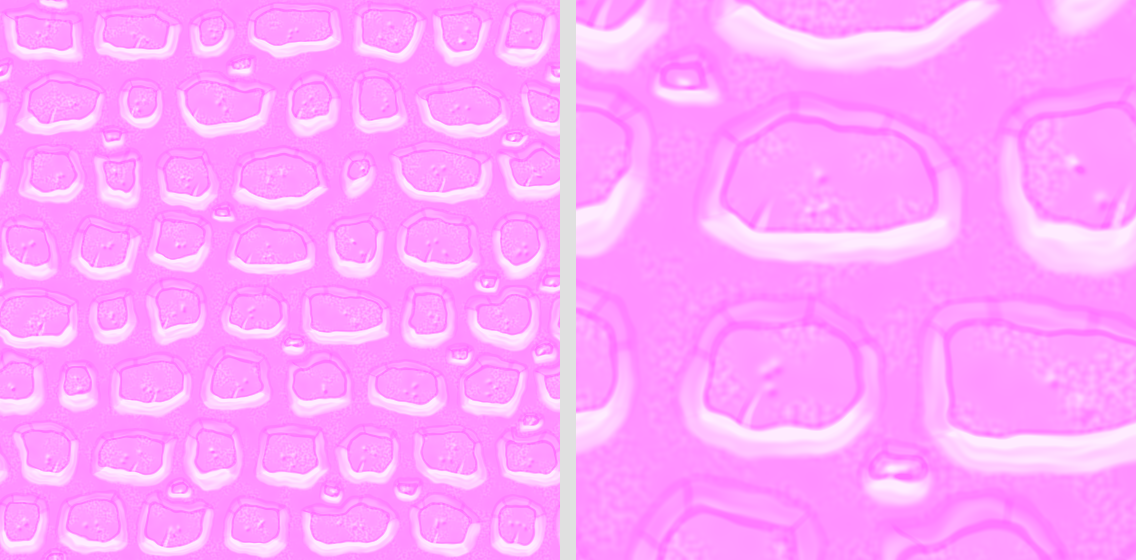
Left: the whole. Right: its middle third, enlarged.
A three.js fragment shader for this texture:

```glsl
// Pink cobblestone wall: staggered rows of chamfered stones with pebbles between.
// Each stone is a smooth maximum of jittered half planes; a second, inset outline
// separates its mottled face from the painted rim, which is brightest below.
varying vec2 vUv;

const vec2 GRID = vec2(7.0, 8.0);
const float MORTAR = 0.575;
const float FACE = 0.615;
const float RIM_TOP = 0.655;
const float RIM_BOTTOM = 0.85;

struct Stone {
  float outer;   // distance to the outline
  float inner;   // distance to the face
  float seam;    // distance to the edge between two rim facets
  vec2 normal;   // blended facet direction
  vec2 local;    // position from the centre
  vec2 size;     // half extents
  float seed;
};

float hash(vec2 p) {
  vec3 q = fract(p.xyx * vec3(0.1031, 0.1030, 0.0973));
  q += dot(q, q.yzx + 33.33);
  return fract((q.x + q.y) * q.z);
}

vec2 gradient(vec2 cell) {
  float a = 6.2832 * hash(cell);
  return vec2(cos(a), sin(a));
}

float noise(vec2 p) {
  vec2 i = floor(p), f = p - i;
  vec2 u = f * f * f * (f * (f * 6.0 - 15.0) + 10.0);
  vec2 e = vec2(1.0, 0.0);
  float low = mix(dot(gradient(i), f), dot(gradient(i + e), f - e), u.x);
  float high = mix(dot(gradient(i + e.yx), f - e.yx), dot(gradient(i + 1.0), f - 1.0), u.x);
  return 1.4 * mix(low, high, u.y);
}

float smoothMax(float a, float b, float k) {
  float h = max(k - abs(a - b), 0.0) / k;
  return max(a, b) + 0.25 * h * h * k;
}

// 1 on the line d = 0, fading out over the given width
float stroke(float d, float width) {
  return 1.0 - smoothstep(0.25 * width, width, abs(d));
}

float spot(vec2 p, float radius) {
  return exp(-dot(p, p) / (radius * radius));
}

// Eight jittered sides: a box with cut corners, inset more at the bottom
Stone makeStone(vec2 p, vec2 size, float rim, float seed) {
  Stone s = Stone(-1.0, -1.0, 0.0, vec2(0.0), p, size, seed);
  float best = -9.0, second = -9.0, total = 0.0;
  for (int k = 0; k < 8; k++) {
    float side = float(k);
    float r = hash(vec2(side * 7.0 + 3.0, seed));
    float angle = (side + 0.55 * (hash(vec2(seed, side + 20.0)) - 0.5)) * 0.7854;
    vec2 n = normalize(vec2(cos(angle), sin(angle)) / size);
    float reach = mod(side, 2.0) < 0.5 ? mix(0.9, 1.0, r) : mix(0.93, 1.24, r);
    float d = dot(p, n) - reach * length(size * n);
    float inset = rim * mix(0.015, 0.025, smoothstep(0.2, -0.8, n.y) * 1.0) * mix(0.75, 1.2, r);
    s.outer = smoothMax(s.outer, d, 0.016 * rim);
    s.inner = smoothMax(s.inner, d + inset, 0.007 * rim);
    second = max(second, min(best, d));
    best = max(best, d);
    float weight = exp(350.0 * min(d, 0.05));
    s.normal += weight * n;
    total += weight;
  }
  s.normal /= max(total, 1e-30);
  s.seam = best - second;
  return s;
}

// Jittered joint between neighbouring stones of one row
float joint(float column, float row) {
  return column + 0.45 * (hash(mod(vec2(column, row), GRID) + 5.0) - 0.5);
}

Stone nearestStone(vec2 p) {
  Stone stone, pebble;
  stone.outer = pebble.outer = 9.0;
  float baseRow = floor(p.y * GRID.y);
  for (int j = -1; j <= 1; j++) {
    float row = baseRow + float(j);
    float shift = hash(vec2(mod(row, GRID.y), 41.0));
    for (int i = -1; i <= 1; i++) {
      float column = floor(p.x * GRID.x + shift) + float(i);
      vec2 id = mod(vec2(column, row), GRID);
      float seed = id.x + id.y * GRID.x + 11.0;
      float left = joint(column, row), right = joint(column + 1.0, row);
      vec2 size = vec2((right - left) * 0.5 / GRID.x - 0.008, 0.0);
      size.y = min(0.059, size.x * 1.25) * mix(0.9, 1.0, hash(id + 60.0));
      vec2 centre = vec2((left + right) * 0.5 - shift, row + 0.5) / GRID;
      centre.y += 0.008 * (hash(id + 80.0) - 0.5);
      Stone s = makeStone(p - centre, size, 1.0, seed);
      if (s.outer < stone.outer) stone = s;
      if (hash(id + 130.0) > 0.78) {
        vec2 corner = vec2(left - shift, row) / GRID;
        s = makeStone(p - corner, vec2(0.025, 0.020), 0.5, seed + 200.0);
        if (s.outer < pebble.outer) pebble = s;
      }
    }
  }
  // Stones give way around pebbles
  stone.outer = smoothMax(stone.outer, 0.007 - pebble.outer, 0.012);
  stone.inner = smoothMax(stone.inner, 0.020 - pebble.outer, 0.012);
  if (pebble.outer < stone.outer) return pebble;
  return stone;
}

// Small pits and a crack rising from the lower rim
float faceMarks(Stone s, float wobble) {
  float tone = 0.0;
  for (int k = 0; k < 3; k++) {
    vec2 key = vec2(s.seed, float(k) + 30.0);
    vec2 at = s.local - 0.5 * s.size * (vec2(hash(key), hash(key + 9.0)) - 0.5);
    tone += 0.17 * spot(at, 0.004) - 0.17 * spot(at - vec2(0.003, -0.004), 0.0035);
  }
  float x = s.local.x - s.size.x * (hash(vec2(s.seed, 50.0)) - 0.5) - 0.35 * s.local.y - wobble;
  float rise = clamp(-s.local.y / s.size.y, 0.0, 1.0);
  float shown = step(0.5, hash(vec2(s.seed, 51.0))) * smoothstep(0.05, 0.35, rise);
  float light = 1.0 - smoothstep(0.0, 0.003, abs(x) - 0.005 * rise * rise);
  return tone + shown * (0.17 * light - 0.09 * stroke(x + 0.004 + 0.004 * rise, 0.003));
}

void main() {
  vec2 p = vUv;
  vec2 warp = vec2(noise(p * 17.0), noise(p * 17.0 + 40.0));
  p += 0.007 * warp + 0.002 * noise(p * 60.0 + 9.0);
  p.y += 0.012 * noise(vUv * 4.0 + 70.0);
  Stone s = nearestStone(p);

  // Paint texture: soft clouds, patchy grain, strokes along the rim
  float cloud = noise(vUv * 24.0) + 0.5 * noise(vUv * 58.0);
  float grain = noise(vUv * 210.0) * smoothstep(-0.35, 0.45, cloud);
  float along = dot(s.local, vec2(-s.normal.y, s.normal.x));
  float brush = noise(vec2(along * 28.0, s.outer * 170.0) + s.seed);

  float lit = smoothstep(-0.5, 0.7, -s.normal.y);
  float upper = 1.0 - lit;
  float mortar = MORTAR + 0.025 * cloud + 0.08 * grain;
  float rim = mix(RIM_TOP, RIM_BOTTOM, lit) + 0.09 * brush;
  rim -= 0.07 * smoothstep(-0.014, 0.0, s.outer);
  rim += 0.08 * lit * stroke(s.inner - 0.004, 0.006);
  rim -= 0.08 * upper * stroke(s.seam, 0.003);
  float face = FACE + 0.035 * cloud + 0.12 * grain + 0.35 * s.local.y;
  face += faceMarks(s, 0.006 * warp.x);

  float tone = mix(rim, face, 1.0 - smoothstep(-0.002, 0.002, s.inner));
  tone -= mix(0.08, 0.14, upper) * stroke(s.inner + 0.001, 0.0035);
  tone = mix(tone, mortar, smoothstep(-0.004, 0.002, s.outer));
  tone -= 0.06 * upper * stroke(s.outer, 0.004);
  gl_FragColor = vec4(1.0, clamp(tone, 0.44, 0.92), 1.0, 1.0);
}
```
